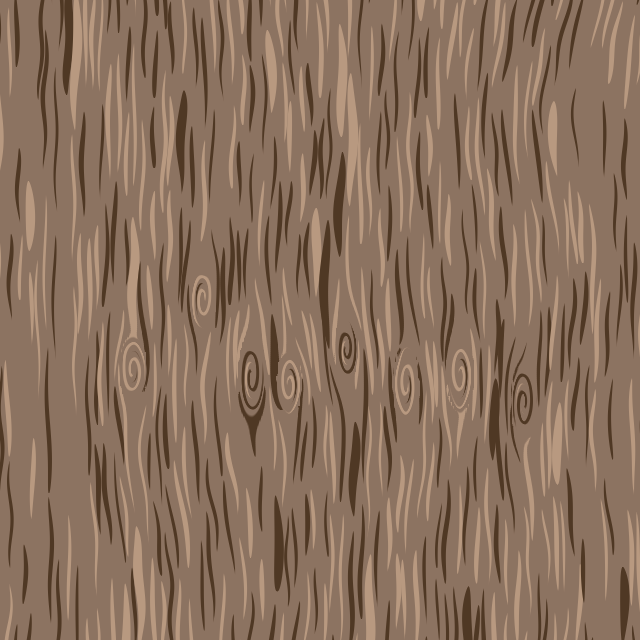
Reproduce this texture procedurally as a WebGL 2 fragment shader.

```glsl
#version 300 es
precision highp float;
// Flat illustrated wood grain: tapered dark and light strokes run upwards in
// jittered columns. A stream function bends the columns around oval knots,
// and each knot is filled with a hand-drawn spiral.

uniform vec2 u_resolution;
out vec4 fragColor;

const vec3 WOOD = vec3(0.55, 0.45, 0.38);
const vec3 DARK = vec3(0.31, 0.22, 0.14);
const vec3 LIGHT = vec3(0.72, 0.60, 0.50);

const float COLUMN = 0.0152;                    // spacing of the grain columns
const vec2 STROKE_CELL = vec2(0.12, 0.25);      // min, max cell height
const vec2 STROKE_WIDTH = vec2(0.0020, 0.0042); // min, max half width
const float WIDE_EXTRA = 0.0032;                // added to the rare broad strokes
const float LIGHT_SHARE = 0.53;
const float WOBBLE = 0.0024;
const float SWAY = 0.040;
const vec2 SWAY_FREQ = vec2(5.0, 4.0);
const int KNOTS = 8;
const vec2 KNOT_SPAN = vec2(0.17, 0.85);        // horizontal range of the knots
const vec2 KNOT_RADIUS = vec2(0.016, 0.022);    // min, max half width
const float KNOT_LINE = 0.0023;
const float TURNS = 2.0;
const float TAU = 6.2831853;

float hash(vec2 p) {
    return fract(sin(dot(p, vec2(127.1, 311.7))) * 43758.5453);
}

float noise(vec2 p) {
    vec2 i = floor(p), f = fract(p);
    f = f * f * (3.0 - 2.0 * f);
    return mix(mix(hash(i), hash(i + vec2(1, 0)), f.x),
               mix(hash(i + vec2(0, 1)), hash(i + vec2(1, 1)), f.x), f.y);
}

// Centre in xy, half axes in zw.
vec4 knotShape(int index) {
    float k = float(index);
    float x = mix(KNOT_SPAN.x, KNOT_SPAN.y, (k + 0.25 + 0.5 * hash(vec2(k, 3.1))) / float(KNOTS));
    float y = 0.46 + 0.26 * (hash(vec2(k, 7.7)) - 0.5);
    float a = mix(KNOT_RADIUS.x, KNOT_RADIUS.y, hash(vec2(k, 5.3)));
    return vec4(x, y, a, a * mix(2.3, 3.2, hash(vec2(k, 9.2))));
}

float coverage(float halfWidth, float dist, float px) {
    return clamp((halfWidth - dist) / px + 0.5, 0.0, 1.0) * clamp(2.0 * halfWidth / px, 0.0, 1.0);
}

// Grain strokes: one per cell, tapered at both ends.
vec3 drawGrain(vec3 colour, float across, float y, float stretch, float px) {
    float column = floor(across / COLUMN);
    for (int i = -1; i <= 1; i++) {
        float c = column + float(i);
        float cellHeight = mix(STROKE_CELL.x, STROKE_CELL.y, hash(vec2(c, 1.7)));
        float row = y / cellHeight + 7.0 * hash(vec2(c, 4.9));
        vec2 id = vec2(c, floor(row));

        float span = mix(0.74, 0.98, hash(id + 11.3));
        float start = (1.0 - span) * hash(id + 23.9);
        float t = clamp((fract(row) - start) / span, 0.0, 1.0);
        float s = pow(t, mix(0.6, 1.6, hash(id + 31.1)));
        float taper = pow(4.0 * s * (1.0 - s), 0.62);

        float size = hash(id + 43.7);
        float halfWidth = mix(STROKE_WIDTH.x, STROKE_WIDTH.y, size) + WIDE_EXTRA * step(0.95, size);
        float centre = (c + 0.5 + 0.55 * (hash(id + 57.1) - 0.5)) * COLUMN;
        centre += WOBBLE * sin(y * mix(25.0, 55.0, hash(id + 61.3)) + TAU * hash(id + 67.9));

        // Strokes thin out towards the sides.
        float side = smoothstep(0.33, 0.42, abs(c * COLUMN - 0.5));
        float present = step(hash(id + 71.3), mix(0.97, 0.64, side));
        float ink = present * coverage(halfWidth * taper, abs(across - centre) / stretch, px);
        colour = mix(colour, hash(id + 83.3) < LIGHT_SHARE ? LIGHT : DARK, ink);
    }
    return colour;
}

// Spiral line plus a short arc of the opposite tone in its gap.
vec3 drawKnot(vec3 colour, vec2 d, vec2 axes, float k, float px) {
    vec2 q = d / axes;
    q *= 1.0 + 0.14 * (noise(q * 1.5 + 9.0 * k) - 0.5);
    float r = length(q);
    colour = mix(colour, WOOD, 1.0 - smoothstep(1.0, 1.0 + px / axes.x, r));
    float hand = hash(vec2(k, 13.0)) < 0.5 ? -1.0 : 1.0;
    float phase = r * TURNS + hand * atan(q.y, q.x) / TAU + hash(vec2(k, 17.0));
    float slope = max(length(q / axes) / max(r, 0.001), 1.0) * TURNS;
    float lineDist = abs(fract(phase) - 0.5) / slope;
    float arcDist = abs(fract(phase + 0.5) - 0.5) / slope;
    float lineWidth = KNOT_LINE * smoothstep(0.06, 0.25, r) * (1.0 - smoothstep(0.85, 1.0, r));
    float arcWidth = 0.8 * KNOT_LINE * smoothstep(0.2, 0.4, r) * (1.0 - smoothstep(0.5, 0.72, r));
    arcWidth *= smoothstep(-0.2, 0.5, hand * q.x);
    bool pale = hash(vec2(k, 19.0)) < 0.55;
    colour = mix(colour, pale ? DARK : LIGHT, coverage(arcWidth, arcDist, px));
    return mix(colour, pale ? LIGHT : DARK, coverage(lineWidth, lineDist, px));
}

void main() {
    float px = 1.0 / min(u_resolution.x, u_resolution.y);
    vec2 p = gl_FragCoord.xy * px;

    // Coordinate across the grain, swaying and parting around the knots.
    float across = p.x + SWAY * (noise(p * SWAY_FREQ + 3.7) - 0.5);
    for (int i = 0; i < KNOTS; i++) {
        vec4 knot = knotShape(i);
        vec2 d = p - knot.xy, q = d / (knot.zw * 1.1);
        across -= d.x / max(dot(q, q), 1.0);
    }
    float stretch = clamp(length(vec2(dFdx(across), dFdy(across))) / px, 0.5, 2.2);

    vec3 colour = drawGrain(WOOD, across, p.y, stretch, px);
    for (int i = 0; i < KNOTS; i++) {
        vec4 knot = knotShape(i);
        colour = drawKnot(colour, p - knot.xy, knot.zw, float(i), px);
    }
    fragColor = vec4(colour, 1.0);
}
```
